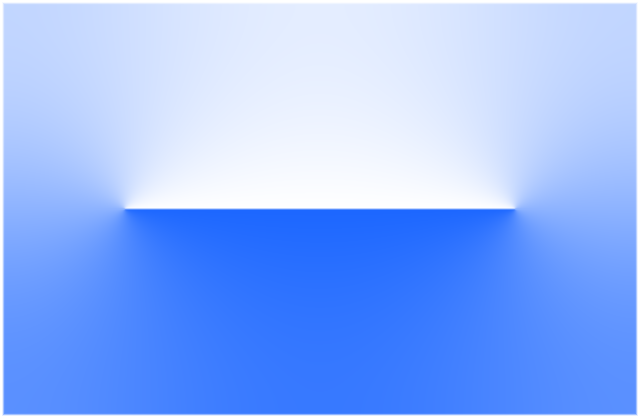
This background is drawn by a WebGL 1 fragment shader. Its source:

```glsl
precision highp float;
// A horizontal slit, white above and blue below, diffusing its two colours
// through a framed panel. The blend is a harmonic field: the angle subtended
// by the slit, mirrored at the panel walls so no colour flows through them.

uniform vec2 u_resolution;

const float PI = 3.14159265;
const vec3 WHITE = vec3(1.0);
const vec3 BLUE = vec3(0.11, 0.402, 1.0);

// Lengths in canvas heights, except the slit, in canvas widths.
const float FRAME_INSET = 0.008;
const float FRAME_SOFTNESS = 0.004;
const float SLIT_HALF_WIDTH = 0.305;
const float SLIT_SOFTNESS = 0.0025;

float sinhOf(float x) {
  return 0.5 * (exp(x) - exp(-x));
}

// Angle seen from a slit end, summed over all mirrors in floor and ceiling.
float mirroredAngle(vec2 offset, float halfHeight) {
  vec2 q = offset * PI / (2.0 * halfHeight);
  return atan(sin(q.y), sinhOf(q.x));
}

// Field from -1 under the slit to +1 over it, with mirrors in the side walls.
float slitField(vec2 p, vec2 halfPanel, float halfSlit) {
  float angle = 0.0;
  for (int i = -2; i <= 2; i++) {
    vec2 q = p - vec2(2.0 * halfPanel.x * float(i), 0.0);
    angle += mirroredAngle(q - vec2(halfSlit, 0.0), halfPanel.y)
           - mirroredAngle(q + vec2(halfSlit, 0.0), halfPanel.y);
  }
  return angle / PI;
}

// Signed distance to a box by its farthest side.
float boxDistance(vec2 p, vec2 halfSize) {
  vec2 d = abs(p) - halfSize;
  return max(d.x, d.y);
}

void main() {
  float aspect = u_resolution.x / u_resolution.y;
  vec2 p = (gl_FragCoord.xy - 0.5 * u_resolution) / u_resolution.y;
  vec2 halfPanel = vec2(0.5 * aspect, 0.5) - FRAME_INSET;

  // Diffused colours, with the jump across the slit softened.
  float field = slitField(p, halfPanel, SLIT_HALF_WIDTH * aspect);
  field *= smoothstep(0.0, SLIT_SOFTNESS, abs(p.y));
  vec3 color = mix(BLUE, WHITE, clamp(0.5 + 0.5 * field, 0.0, 1.0));

  // Soft white frame.
  float frame = smoothstep(-FRAME_SOFTNESS, FRAME_SOFTNESS, boxDistance(p, halfPanel));
  gl_FragColor = vec4(mix(color, WHITE, frame), 1.0);
}
```
